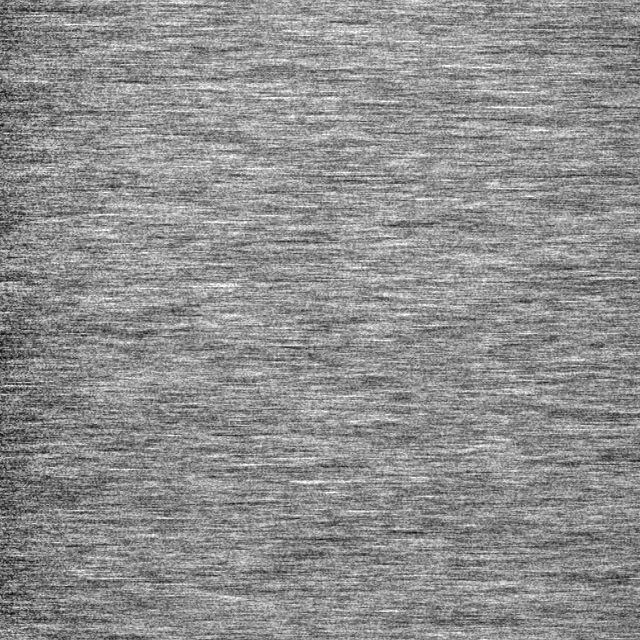
Write a WebGL 2 fragment shader that draws this texture.

```glsl
#version 300 es
precision highp float;
precision highp int;

uniform vec2 u_resolution;
out vec4 fragColor;

// Integer hash of a lattice cell, from 0 to 1
float hash(ivec2 cell, int seed) {
    uvec2 q = uvec2(cell) * uvec2(1597u, 3812u) + uint(seed) * 7919u;
    uint n = (q.x ^ (q.y * 2657u)) * 747796u + 28913u;
    n = (n ^ (n >> 15)) * 668265u;
    n = (n ^ (n >> 13)) * 374761u;
    return float((n ^ (n >> 16)) & 65535u) / 65535.0;
}

// One row of smooth noise, shifted at random so that streak ends do not line up
float rowNoise(float x, int row, int seed) {
    x += 7.0 * hash(ivec2(row, 31), seed);
    int cell = int(floor(x));
    float t = smoothstep(0.0, 1.0, fract(x));
    return mix(hash(ivec2(cell, row), seed), hash(ivec2(cell + 1, row), seed), t);
}

// Streaks centred on zero; density counts the cells across the canvas
float streaks(vec2 uv, vec2 density, int seed) {
    vec2 p = uv * density;
    int row = int(floor(p.y));
    float t = smoothstep(0.0, 1.0, fract(p.y));
    return mix(rowNoise(p.x, row, seed), rowNoise(p.x, row + 1, seed), t) - 0.5;
}

void main() {
    vec2 uv = gl_FragCoord.xy / u_resolution;

    // Soft light: brighter above, falling off towards both sides
    float tone = mix(0.55, 0.615, uv.y);
    tone -= 0.15 * exp(-12.0 * uv.x);
    tone -= 0.06 * smoothstep(0.75, 1.0, uv.x);

    // Brushed layers from broad bands to short hairlines
    vec2 brushed = uv + vec2(0.0, 0.004 * uv.x);
    float brush = 0.09 * streaks(brushed, vec2(5.0, 60.0), 1);
    brush += 0.16 * streaks(brushed, vec2(10.0, 250.0), 2);
    brush += 0.24 * streaks(brushed, vec2(24.0, 370.0), 3);
    brush += 0.25 * streaks(brushed, vec2(70.0, 490.0), 4);

    // Fine grain, rougher near the dark left edge
    float grain = streaks(uv, vec2(400.0, 505.0), 5);
    grain *= 0.33 + 0.18 * exp(-9.0 * uv.x);

    // Sparse bright glints and dark scratches
    float scratch = streaks(brushed, vec2(16.0, 340.0), 6);
    float glint = 0.18 * smoothstep(0.3, 0.46, scratch);
    float groove = 0.13 * smoothstep(0.3, 0.46, -scratch);

    float grey = tone + brush + grain + glint - groove;
    fragColor = vec4(vec3(clamp(grey, 0.08, 1.0)), 1.0);
}
```
